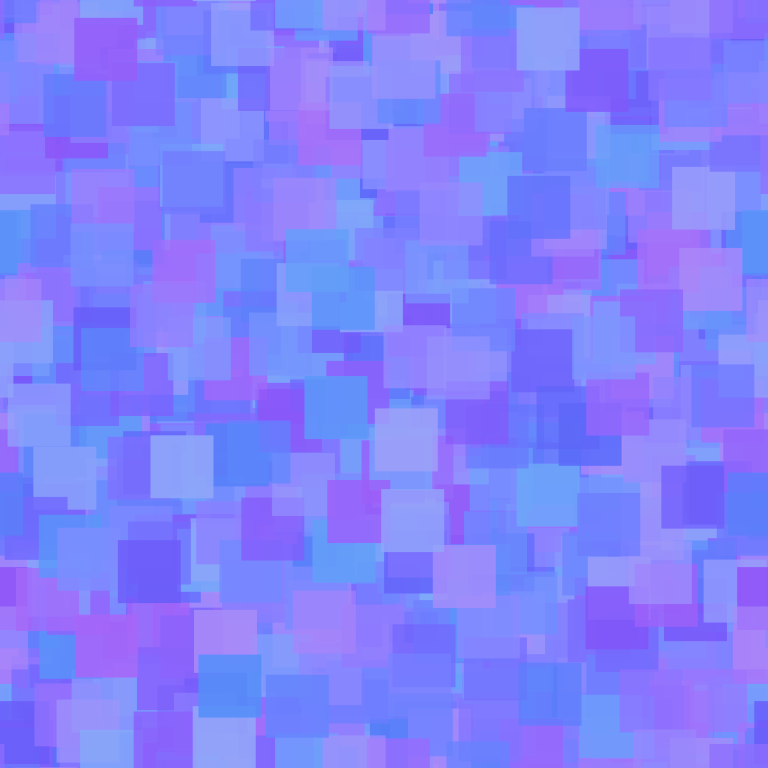
Give the GLSL for this texture map, as a WebGL 2 fragment shader.

```glsl
#version 300 es
precision highp float;

uniform vec2 u_resolution;
out vec4 fragColor;

const int LAYERS = 12;
const int CELLS = 12;            // whole number of cells, so the map wraps
const float SIDE = 0.082;        // side of a tile, in canvas units
const float PRESENCE = 0.42;     // share of cells that hold a tile
const float MAX_TILT = 0.365;
const float TAU = 6.2831853;

// Integer hash giving four values in 0..1
vec4 hash4(uvec3 key) {
    uvec4 v = uvec4(key, key.x + 31u * key.y + 977u * key.z);
    v = v * 1664525u + 1013904223u;
    for (int i = 0; i < 2; i++) {
        v += v.yzxy * v.wxyz;
        v ^= v >> 16u;
    }
    return vec4(v >> 8u) / 16777216.0;
}

// Antialiased coverage of an axis-aligned square
float squareMask(vec2 offset, float halfSide, float softness) {
    vec2 inside = clamp((halfSide - abs(offset)) / softness + 0.5, 0.0, 1.0);
    return inside.x * inside.y;
}

// Sideways lean of a surface, spread evenly over a disc
vec2 randomTilt(vec2 seed) {
    float angle = TAU * seed.x;
    return MAX_TILT * sqrt(seed.y) * vec2(cos(angle), sin(angle));
}

// Paints one wrapped layer of scattered tiles over the tilt below it
vec2 paintLayer(vec2 tilt, vec2 uv, int layer, float pixel) {
    float count = float(CELLS);
    vec2 shift = hash4(uvec3(71, 13, layer)).xy;
    vec2 p = (uv + shift) * count;
    ivec2 home = ivec2(floor(p));
    for (int y = -1; y <= 1; y++) {
        for (int x = -1; x <= 1; x++) {
            ivec2 cell = home + ivec2(x, y);
            uvec3 key = uvec3(uvec2((cell + CELLS) % CELLS), uint(layer));
            vec4 place = hash4(key + uvec3(0, 0, 100));
            vec4 look = hash4(key + uvec3(0, 0, 200));
            vec2 offset = (p - vec2(cell) - place.xy) / count;
            float mask = squareMask(offset, 0.5 * SIDE, pixel);
            float opacity = mix(0.6, 0.9, place.w) * step(place.z, PRESENCE);
            tilt = mix(tilt, randomTilt(look.xy), mask * opacity);
        }
    }
    return tilt;
}

// Encodes a tilt as the colour of a unit normal
vec3 normalColor(vec2 tilt) {
    float rise = sqrt(1.0 - dot(tilt, tilt));
    return 0.5 + 0.5 * vec3(tilt, rise);
}

void main() {
    vec2 uv = gl_FragCoord.xy / u_resolution;
    float pixel = 1.0 / min(u_resolution.x, u_resolution.y);

    // Stack the translucent layers from bottom to top
    vec2 tilt = vec2(0.0);
    for (int layer = 0; layer < LAYERS; layer++) {
        tilt = paintLayer(tilt, uv, layer, pixel);
    }
    fragColor = vec4(normalColor(tilt), 1.0);
}
```
